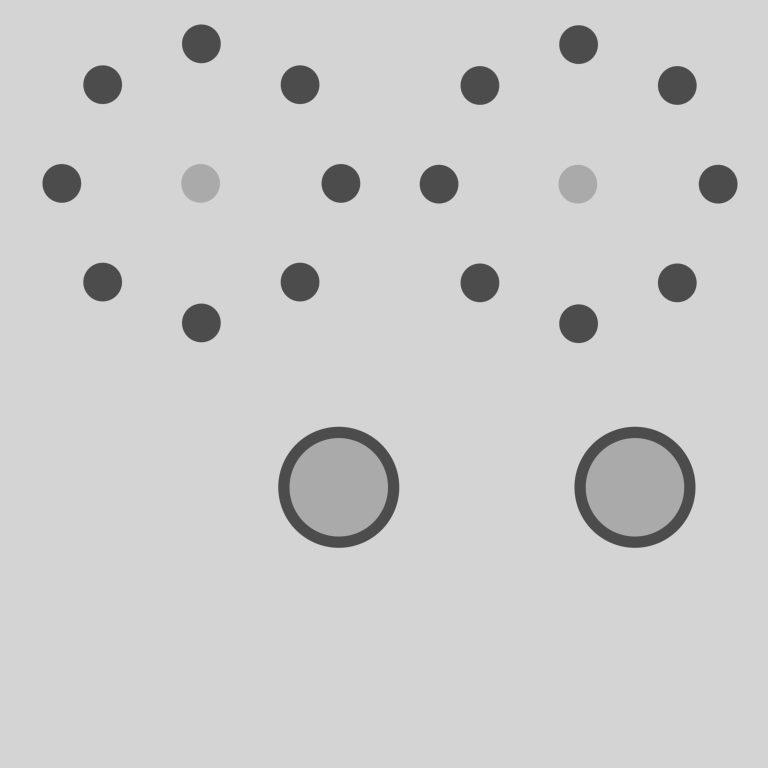
Give the GLSL for this background, as a WebGL 2 fragment shader.

```glsl
#version 300 es
precision highp float;
// Two rings of dark dots with pale hubs above two outlined grey discs, on light grey.

uniform vec2 u_resolution;
out vec4 fragColor;

const float TAU = 6.2831853;
const vec3 PAPER = vec3(0.83);
const vec3 DARK = vec3(0.30);
const vec3 MID = vec3(0.667);

// Smooth coverage of a disc, softened over one pixel
float disc(vec2 p, vec2 center, float radius, float pixel) {
    return 1.0 - smoothstep(-0.75 * pixel, 0.75 * pixel, length(p - center) - radius);
}

// Dots evenly spaced on a circle: fold the angle into one sector
float dotRing(vec2 p, vec2 center, float ringRadius, float dotRadius, float count, float pixel) {
    vec2 q = p - center;
    float sector = TAU / count;
    float angle = mod(atan(q.y, q.x) + 0.5 * sector, sector) - 0.5 * sector;
    vec2 folded = length(q) * vec2(cos(angle), sin(angle));
    return disc(folded, vec2(ringRadius, 0.0), dotRadius, pixel);
}

// Ring of dark dots around a pale hub
vec3 drawDial(vec3 color, vec2 p, vec2 center, float pixel) {
    float dotRadius = 0.0252;
    vec2 hub = center - vec2(0.001, 0.0);
    color = mix(color, DARK, dotRing(p, center, 0.1817, dotRadius, 8.0, pixel));
    return mix(color, MID, disc(p, hub, dotRadius, pixel));
}

// Grey disc with a thick dark outline
vec3 drawButton(vec3 color, vec2 p, vec2 center, float pixel) {
    color = mix(color, DARK, disc(p, center, 0.0788, pixel));
    return mix(color, MID, disc(p, center, 0.0641, pixel));
}

void main() {
    float pixel = 1.0 / min(u_resolution.x, u_resolution.y);
    vec2 p = gl_FragCoord.xy * pixel;

    vec3 color = PAPER;
    for (int i = 0; i < 2; i++) {
        float side = float(i);
        color = drawDial(color, p, vec2(0.2622, 0.7612) + side * vec2(0.4912, -0.001), pixel);
        color = drawButton(color, p, vec2(0.4411 + 0.3857 * side, 0.3655), pixel);
    }
    fragColor = vec4(color, 1.0);
}
```
